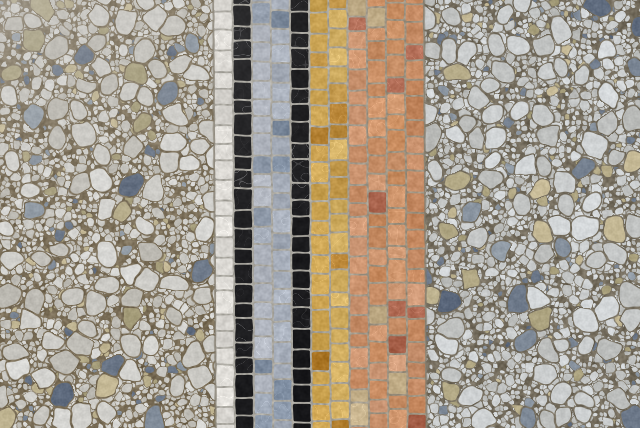
Write a Shadertoy shader that draws this texture.

```glsl
// Terrazzo floor of stone chips crossed by an eleven-column vertical mosaic band.

float hash(vec2 p) {
    vec3 q = fract(vec3(p.xyx) * 0.1031);
    q += dot(q, q.yzx + 33.33);
    return fract((q.x + q.y) * q.z);
}

vec2 hash2(vec2 p) {
    return vec2(hash(p), hash(p + 71.7));
}

float cornerSlope(vec2 cell, vec2 offset) {
    float angle = 6.2832 * hash(cell);
    return dot(vec2(cos(angle), sin(angle)), offset);
}

float gradientNoise(vec2 p) {
    vec2 i = floor(p), f = fract(p);
    vec2 u = f * f * f * (f * (f * 6.0 - 15.0) + 10.0);
    vec2 e = vec2(1, 0);
    return mix(mix(cornerSlope(i, f), cornerSlope(i + e, f - e), u.x),
               mix(cornerSlope(i + e.yx, f - e.yx), cornerSlope(i + 1.0, f - 1.0), u.x), u.y);
}

float smoothMin(float a, float b, float k) {
    float h = max(k - abs(a - b), 0.0) / k;
    return min(a, b) - h * h * k * 0.25;
}

// Distance inside the nearest rounded chip (x) and its cell id (yz)
vec3 chipField(vec2 p) {
    vec2 base = floor(p), nearest = vec2(0), id = base;
    float best = 9.0;
    for (int y = -1; y <= 1; y++)
    for (int x = -1; x <= 1; x++) {
        vec2 cell = base + vec2(x, y);
        vec2 r = cell + 0.12 + 0.76 * hash2(cell) - p;
        if (dot(r, r) < best) { best = dot(r, r); nearest = r; id = cell; }
    }
    float border = 1.0;
    for (int y = -2; y <= 2; y++)
    for (int x = -2; x <= 2; x++) {
        vec2 cell = id + vec2(x, y);
        vec2 r = cell + 0.12 + 0.76 * hash2(cell) - p;
        vec2 across = r - nearest;
        if (dot(across, across) > 1e-4)
            border = smoothMin(border, dot(0.5 * (r + nearest), normalize(across)), 0.1);
    }
    float turn = 6.2832 * hash(id + 9.1);
    vec2 q = mat2(cos(turn), sin(turn), -sin(turn), cos(turn)) * nearest;
    float radius = mix(0.36, 0.66, hash(id + 5.3));
    return vec3(smoothMin(border - 0.045, radius - length(q * vec2(0.9, 1.3)), 0.08), id);
}

// One size of chips, each ringed by cement so it covers the finer ones
void scatterChips(inout vec3 color, vec2 p, float scale, float presence, float accent, vec3 cement) {
    vec2 q = p * scale;
    q += 0.09 * vec2(gradientNoise(q * 2.3), gradientNoise(q * 2.3 + 40.0));
    vec3 chip = chipField(q);
    vec2 id = chip.yz + scale;
    if (hash(id + 2.7) > presence) return;
    float aa = scale / iResolution.y;
    float kind = hash(id + 13.9);
    vec3 stone = mix(vec3(0.73, 0.72, 0.69), vec3(0.86, 0.86, 0.85), hash(id + 4.4));
    stone += vec3(-0.015, 0.0, 0.02) * smoothstep(0.4, 1.1, p.x);
    if (kind < accent) stone = mix(vec3(0.34, 0.39, 0.47), vec3(0.58, 0.62, 0.66), hash(id + 6.2));
    else if (kind < accent * 1.9) stone = mix(vec3(0.62, 0.59, 0.45), vec3(0.79, 0.74, 0.60), hash(id + 8.6));
    stone += 0.06 * gradientNoise(p * 75.0) + 0.04 * gradientNoise(p * 190.0);
    color = mix(color, cement, smoothstep(-0.07 - aa, -0.07 + aa, chip.x));
    color = mix(color, stone, smoothstep(-0.7 * aa, 0.7 * aa, chip.x));
}

vec3 terrazzo(vec2 p) {
    vec3 cement = mix(vec3(0.46, 0.41, 0.32), vec3(0.45, 0.42, 0.36), step(0.75, p.x));
    cement += 0.10 * gradientNoise(p * 45.0) + 0.10 * gradientNoise(p * 130.0);
    vec3 color = cement;
    scatterChips(color, p + 3.0 * step(0.75, p.x) * 0.0, 78.0, 0.88, 0.05, cement);
    scatterChips(color, p, 39.0, 0.60, 0.08, cement);
    scatterChips(color, p, 18.5, 0.56, 0.15, cement);
    return color;
}

float rowEdge(float row, float column) {
    return row + 0.34 * (hash(vec2(row, column) + 17.0) - 0.5);
}

vec3 mosaic(vec2 band, vec2 p) {
    vec3 palette[11] = vec3[11](
        vec3(0.86, 0.85, 0.83), vec3(0.10, 0.10, 0.11), vec3(0.69, 0.71, 0.75), vec3(0.65, 0.68, 0.73),
        vec3(0.09, 0.09, 0.10), vec3(0.80, 0.64, 0.31), vec3(0.82, 0.68, 0.37), vec3(0.80, 0.56, 0.40),
        vec3(0.79, 0.54, 0.36), vec3(0.79, 0.54, 0.35), vec3(0.77, 0.52, 0.35));
    // Uneven rows, shifted in every column
    vec2 uv = band / vec2(0.0448, 0.0435);
    uv += 0.05 * vec2(gradientNoise(p * 32.0), gradientNoise(p * 32.0 + 25.0));
    float column = clamp(floor(uv.x), 0.0, 10.0);
    uv.y += hash(vec2(column, 3.0)) + 5.0;
    float row = floor(uv.y);
    if (uv.y < rowEdge(row, column)) row -= 1.0;
    else if (uv.y > rowEdge(row + 1.0, column)) row += 1.0;
    float low = rowEdge(row, column), high = rowEdge(row + 1.0, column);
    vec2 halfSize = 0.5 * vec2(1.0, high - low) - 0.05;
    vec2 d = abs(uv - vec2(column + 0.5, 0.5 * (low + high))) - halfSize + 0.08;
    float edge = length(max(d, 0.0)) + min(max(d.x, d.y), 0.0) - 0.08;

    // Stone of each tile
    float pick = hash(vec2(column, row) + 31.0), shade = hash(vec2(row, column) + 53.0);
    bool dark = column == 1.0 || column == 4.0;
    vec3 stone = palette[int(column)];
    if (column > 6.0) {
        stone = mix(stone, vec3(0.81, 0.62, 0.51), pick * mix(0.8, 0.3, p.y));
        if (pick > 0.94) stone = vec3(0.67, 0.39, 0.30);
        else if (pick < 0.07) stone = vec3(0.76, 0.68, 0.53);
    } else if (column > 4.0) stone = mix(stone, vec3(0.70, 0.49, 0.17), smoothstep(0.60, 0.95, pick));
    else if (column > 1.0 && !dark) stone = mix(stone, vec3(0.47, 0.53, 0.61), smoothstep(0.72, 0.98, pick));
    stone += (dark ? 0.03 : 0.09) * (shade - 0.5);
    float grain = gradientNoise(p * 60.0 + pick * 30.0) + 0.7 * gradientNoise(p * 150.0);
    stone += (dark ? 0.03 : 0.08) * grain;
    float vein = 1.0 - smoothstep(0.0, 0.05, abs(gradientNoise(p * 34.0 + pick * 50.0)));
    stone += vein * smoothstep(0.35, 1.0, shade) * (dark ? 0.22 : 0.06);
    vec3 grout = mix(vec3(0.66, 0.65, 0.62), vec3(0.61, 0.57, 0.50), smoothstep(4.0, 9.0, column));
    grout += 0.14 * gradientNoise(p * 110.0);
    float aa = 23.0 / iResolution.y;
    return mix(stone, grout, smoothstep(-0.6 * aa, 0.6 * aa, edge));
}

void mainImage(out vec4 fragColor, in vec2 fragCoord) {
    vec2 p = fragCoord / iResolution.y;
    vec2 band = vec2(p.x - 0.504 + 0.006 * p.y, p.y);
    float wobble = 0.002 * gradientNoise(p * 38.0);
    float outside = abs(band.x - 0.2464) - 0.2464 + wobble;
    float aa = 0.7 / iResolution.y;
    vec3 color = mix(mosaic(band, p), terrazzo(p), smoothstep(-aa, aa, outside));
    color = mix(color, vec3(0.48, 0.45, 0.39), 0.6 * (1.0 - smoothstep(0.001, 0.004, abs(outside))));
    // Soft window glare at the upper left
    float glare = exp(-2.8 * length((p - vec2(0.0, 1.0)) * vec2(1.0, 1.3)));
    color = mix(color, vec3(0.78, 0.77, 0.75), 0.5 * glare);
    fragColor = vec4(color, 1.0);
}
```
